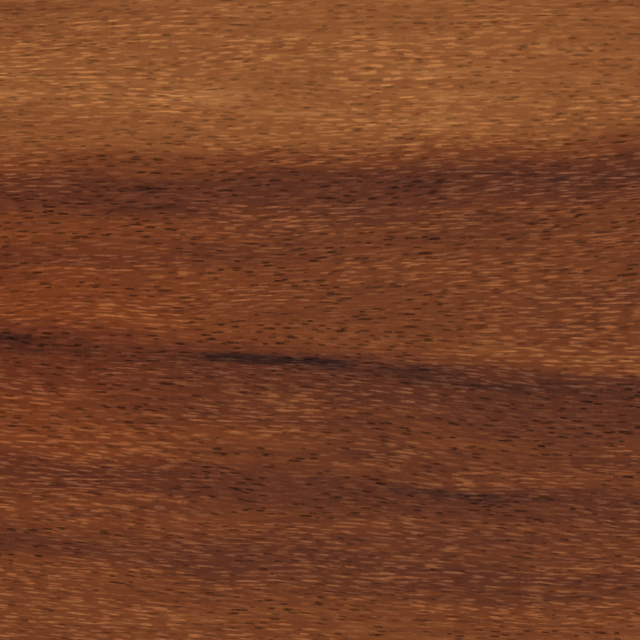
This texture is drawn by a WebGL 1 fragment shader. Its source:

```glsl
precision highp float;
// Polished reddish brown hardwood with its grain running sideways.
// Drifting dark and pale bands set the tone, stretched noise adds fibres,
// and layers of jittered cells scatter fine pale and dark pore dashes.

uniform vec2 u_resolution;

float hash(vec2 p) {
  return fract(sin(dot(p, vec2(127.1, 311.7))) * 43758.5453);
}

float noise(vec2 p) {
  vec2 i = floor(p);
  vec2 f = fract(p);
  f = f * f * (3.0 - 2.0 * f);
  return mix(mix(hash(i), hash(i + vec2(1.0, 0.0)), f.x),
             mix(hash(i + vec2(0.0, 1.0)), hash(i + vec2(1.0, 1.0)), f.x), f.y);
}

float fbm(vec2 p) {
  float sum = 0.0;
  float amp = 0.5;
  for (int i = 0; i < 4; i++) {
    sum += amp * noise(p);
    p = p * vec2(1.9, 2.1) + 17.3;
    amp *= 0.5;
  }
  return sum / 0.9375;
}

// Soft stripe around a centre line, with its own falloff above and below
float band(float y, float centre, float above, float below) {
  float d = y - centre;
  d /= d > 0.0 ? above : below;
  return exp(-d * d);
}

// One slightly tilted, tapered dash per cell, with random place and strength
float dashes(vec2 p, vec2 cell, float tilt, float share, float seed) {
  float row = floor(p.y / cell.y);
  p.x += cell.x * 7.0 * hash(vec2(row, seed));
  vec2 id = vec2(floor(p.x / cell.x), row);
  vec2 local = p - (id + 0.5) * cell;
  float pick = hash(id + seed * 3.7);
  float len = cell.x * mix(0.2, 0.46, hash(id + seed + 5.1));
  local.y -= cell.y * 0.4 * (hash(id + seed + 9.2) - 0.5) + tilt * local.x;
  float taper = 1.0 - smoothstep(0.35, 1.0, abs(local.x) / len);
  float px = 1.0 / u_resolution.y;
  float line = 1.0 - smoothstep(0.0, 0.0011 + px, abs(local.y));
  return line * taper * step(pick, share) * (0.4 + 0.6 * hash(id + seed + 2.6));
}

vec3 woodColor(float t) {
  vec3 c = mix(vec3(0.21, 0.125, 0.11), vec3(0.36, 0.19, 0.13), smoothstep(0.0, 0.25, t));
  c = mix(c, vec3(0.44, 0.235, 0.135), smoothstep(0.25, 0.5, t));
  c = mix(c, vec3(0.54, 0.32, 0.175), smoothstep(0.5, 0.75, t));
  return mix(c, vec3(0.65, 0.42, 0.24), smoothstep(0.75, 1.0, t));
}

void main() {
  vec2 p = gl_FragCoord.xy / u_resolution.y;

  // Gentle waviness of the whole grain
  float wave = noise(p * vec2(2.2, 5.0)) - 0.5;
  float y = p.y + 0.022 * wave + 0.008 * (noise(p * vec2(7.0, 22.0)) - 0.5);
  float fallY = y + 0.06 * (p.x - 0.5);
  float riseY = y - 0.04 * (p.x - 0.5);
  float broad = fbm(vec2(p.x * 1.6, y * 16.0) + 3.0);
  float fibre = fbm(vec2(p.x * 9.0, y * 110.0) + 31.0);
  float fine = noise(vec2(p.x * 60.0, y * 330.0));

  // Pale sapwood at the top, dark heartwood bands below
  float sapwood = smoothstep(0.73, 0.83, riseY);
  float tone = 0.43 + 0.36 * sapwood + 0.14 * (1.0 - smoothstep(0.03, 0.14, fallY));
  tone -= 0.07 * smoothstep(0.92, 1.0, y);
  float dark = 0.22 * band(riseY, 0.715, 0.03, 0.035);
  dark += 0.25 * band(fallY, 0.43, 0.018, 0.06);
  dark += 0.17 * band(fallY, 0.245, 0.015, 0.035);
  dark += 0.13 * band(fallY, 0.115, 0.02, 0.03);
  dark += 0.12 * band(riseY, 0.61, 0.03, 0.02) * (1.0 - p.x);
  tone -= dark * (0.45 + 1.1 * broad);
  tone += 0.10 * band(fallY, 0.475, 0.03, 0.012);

  // Narrow, broken ink-dark streaks
  float broken = smoothstep(0.42, 0.72, noise(vec2(p.x * 4.5, y * 14.0) + 8.0));
  float ink = band(riseY, 0.685, 0.005, 0.008) + band(fallY, 0.433, 0.006, 0.012);
  ink += 0.7 * band(riseY, 0.727, 0.006, 0.012) + 0.5 * band(fallY, 0.247, 0.005, 0.01);
  tone -= 0.24 * ink * broken;
  tone += 0.30 * (broad - 0.5) + 0.26 * (fibre - 0.5) + 0.07 * (fine - 0.5);

  vec3 color = woodColor(clamp(tone, 0.0, 1.0));
  float ember = (1.0 - smoothstep(0.0, 0.6, p.x)) * band(y, 0.5, 0.2, 0.3);
  color += vec3(0.035, 0.0, -0.015) * ember;

  // Pores: pale dashes everywhere, dark ones mostly in the heartwood
  float tilt = mix(-0.07, 0.05, smoothstep(0.38, 0.56, y)) * (1.0 - 0.7 * sapwood);
  float pale = 0.0;
  float black = 0.0;
  for (int i = 0; i < 4; i++) {
    float k = float(i);
    vec2 q = vec2(p.x, y) + vec2(0.13, 0.0017) * k;
    pale += dashes(q, vec2(0.036 + 0.008 * k, 0.0068 + 0.0007 * k), tilt, 0.6, 11.0 + k);
    black += dashes(q, vec2(0.022 + 0.005 * k, 0.0075 + 0.0006 * k), tilt, 0.22, 41.0 + k);
  }
  float patches = smoothstep(0.25, 0.7, noise(vec2(p.x * 5.0, y * 24.0) + 60.0));
  color += vec3(0.135, 0.105, 0.065) * min(pale, 1.2) * (0.45 + 0.55 * patches);
  color *= 1.0 - min(black, 1.0) * (0.22 + 0.2 * (1.0 - sapwood) * (1.0 - patches));

  // Faint speckle of the polished surface
  color += 0.022 * (noise(p * 420.0) - 0.5);
  gl_FragColor = vec4(clamp(color, 0.0, 1.0), 1.0);
}
```
